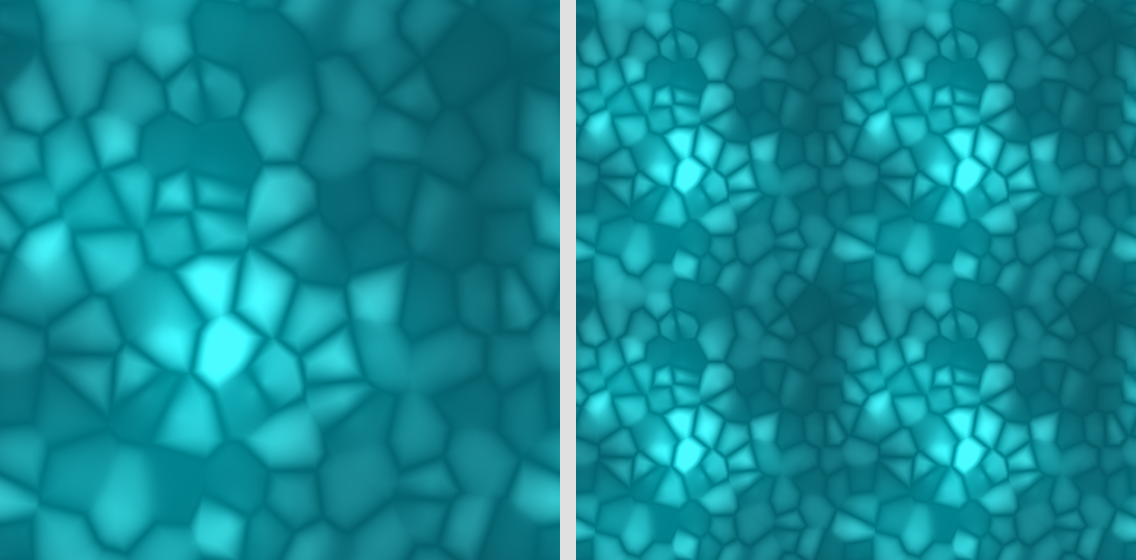
Left: one tile. Right: repeated 2 by 2.
This texture is drawn by a three.js fragment shader. Its source:

```glsl
varying vec2 vUv;

const vec2 CELLS = vec2(11.0, 10.0);
const float LIGHT_REPEATS = 4.0;
const vec3 DEEP_TEAL = vec3(0.0, 0.45, 0.495);
const vec3 FACET_CYAN = vec3(0.31, 0.50, 0.48);
const vec3 GLOW_TINT = vec3(-0.05, 0.24, 0.24);

float hash(vec2 p) {
  return fract(sin(dot(p, vec2(127.1, 311.7))) * 43758.5453);
}

vec2 hash2(vec2 p) {
  return vec2(hash(p), hash(p + vec2(37.2, 17.9)));
}

// Value noise that wraps after a whole number of repeats
float wrappedNoise(vec2 uv, float repeats) {
  vec2 p = uv * repeats;
  vec2 i = floor(p);
  vec2 f = fract(p);
  f = f * f * (3.0 - 2.0 * f);
  vec2 a = mod(i, repeats);
  vec2 b = mod(i + 1.0, repeats);
  float low = mix(hash(a), hash(vec2(b.x, a.y)), f.x);
  float high = mix(hash(vec2(a.x, b.y)), hash(b), f.x);
  return mix(low, high, f.y);
}

// Difference between the two smallest of four distances
float nearestGap(vec4 d) {
  float lowA = min(d.x, d.y);
  float lowB = min(d.z, d.w);
  float second = min(max(lowA, lowB), min(max(d.x, d.y), max(d.z, d.w)));
  return second - min(lowA, lowB);
}

// Wrapped cells in four groups: x is the gap to another group, y a soft tone
vec2 facets(vec2 uv, vec2 cells) {
  vec2 p = uv * cells;
  vec2 base = floor(p);
  vec4 groupDistance = vec4(9.0);
  float toneSum = 0.0;
  float weightSum = 0.0;
  for (int y = -2; y <= 2; y++) {
    for (int x = -2; x <= 2; x++) {
      vec2 cell = base + vec2(float(x), float(y));
      vec2 id = mod(cell, cells);
      float d = length(cell + hash2(id) - p);

      // Neighbours of one group merge into longer, angular shapes
      float group = floor(hash(id + 71.3) * 4.0);
      vec4 member = 1.0 - step(0.5, abs(vec4(0.0, 1.0, 2.0, 3.0) - group));
      groupDistance = min(groupDistance, mix(vec4(9.0), vec4(d), member));

      float weight = exp(-8.0 * d * d);
      toneSum += weight * hash(id + 23.7);
      weightSum += weight;
    }
  }
  return vec2(nearestGap(groupDistance), toneSum / max(weightSum, 1e-6));
}

void main() {
  vec2 facet = facets(vUv, CELLS);
  float light = wrappedNoise(vUv + 0.13, LIGHT_REPEATS);

  // Soft dark valleys rising to bright creased ridges
  float gap = sqrt(facet.x * facet.x + 0.003) - 0.055;
  float relief = 1.0 - exp(-2.6 * gap);
  float strength = 0.04 + 1.75 * facet.y * mix(0.15, 0.9, light);

  vec3 color = DEEP_TEAL + FACET_CYAN * relief * strength;
  color += GLOW_TINT * (light - 0.45);
  gl_FragColor = vec4(clamp(color, vec3(0.0), vec3(0.29, 0.99, 1.0)), 1.0);
}
```
